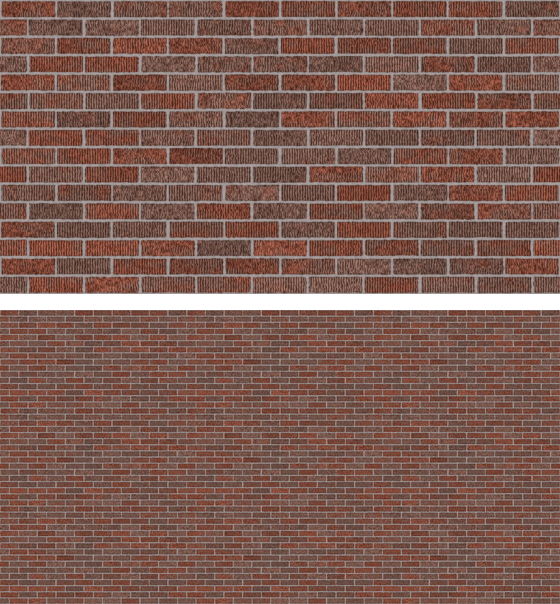
Top: one tile. Bottom: repeated 3 by 3.
This texture is drawn by a WebGL 2 fragment shader. Its source:

```glsl
#version 300 es
precision highp float;
// Running-bond wall of combed brown-red bricks, 10 across and 16 courses high.
// Each brick is a rounded box with vertical grooves that noise bends and breaks;
// hashes and noise wrap at the canvas edges, so the wall tiles.
uniform vec2 u_resolution;
out vec4 outColor;

const vec2 BRICKS = vec2(10.0, 16.0);
const vec2 PITCH = vec2(3.057, 1.0);   // brick spacing in course heights

float hash(vec2 p) {
  vec3 q = fract(p.xyx * 0.1031);
  q += dot(q, q.yzx + 33.33);
  return fract((q.x + q.y) * q.z);
}

// Value noise with a whole number of cells across the canvas
float noise(vec2 uv, vec2 cells, float seed) {
  vec2 p = uv * cells;
  vec2 i = floor(p);
  vec2 f = fract(p);
  f = f * f * (3.0 - 2.0 * f);
  vec2 a = mod(i, cells) + seed;
  vec2 b = mod(i + 1.0, cells) + seed;
  return mix(mix(hash(a), hash(vec2(b.x, a.y)), f.x),
             mix(hash(vec2(a.x, b.y)), hash(b), f.x), f.y);
}

float roundedBox(vec2 p, vec2 halfSize, float radius) {
  vec2 d = abs(p) - halfSize + radius;
  return length(max(d, 0.0)) + min(max(d.x, d.y), 0.0) - radius;
}

vec3 wall(vec2 uv) {
  // Brick layout: every other course shifts by half a brick
  vec2 grid = uv * BRICKS;
  float course = floor(grid.y);
  grid.x += 0.5 * (1.0 - mod(course, 2.0));
  vec2 id = mod(floor(grid), BRICKS);
  vec2 local = fract(grid);

  float grain = noise(uv, vec2(340.0, 178.0), 3.0);
  float crumbs = noise(uv, vec2(230.0, 130.0), 17.0);
  float blotch = noise(uv, vec2(44.0, 40.0), 41.0);

  // Brick outline with a little random offset and a rough edge
  vec2 offset = (vec2(hash(id + 5.0), hash(id + 23.0)) - 0.5) * vec2(0.06, 0.025);
  float edge = roundedBox((local - 0.5) * PITCH - offset, 0.5 * PITCH - 0.078, 0.05);
  edge += (crumbs - 0.5) * 0.045;

  // Combed grooves, broken into crumbs on the worn parts
  float worn = smoothstep(0.45, 0.95, 0.6 * hash(id + 61.0) + 0.6 * blotch);
  float bend = (crumbs - 0.5) * mix(0.3, 1.5, worn);
  float ridge = 0.5 + 0.5 * cos(6.28318 * (local.x * 22.0 + hash(id + 79.0) + bend));
  float relief = mix(ridge, crumbs, 0.15 + 0.35 * worn);
  relief = clamp(relief + (grain - 0.5) * 0.5, 0.0, 1.0);

  // Fired clay: grey-brown to orange-red, varied by brick and by patch
  float red = smoothstep(0.35, 0.95, 0.65 * hash(id + 97.0) + 0.5 * blotch);
  vec3 clay = mix(vec3(0.27, 0.17, 0.14), vec3(0.62, 0.45, 0.40), relief);
  clay *= mix(vec3(0.98, 1.02, 1.03), vec3(1.09, 0.86, 0.76), red);
  clay *= 0.92 + 0.16 * hash(id + 113.0);
  clay *= 1.0 - 0.15 * smoothstep(-0.09, 0.0, edge);

  // Mortar
  vec3 mortar = vec3(0.645, 0.605, 0.60) * (0.94 + 0.12 * grain);
  mortar *= 0.86 + 0.14 * smoothstep(0.0, 0.06, edge);

  return mix(clay, mortar, smoothstep(-0.035, 0.035, edge));
}

void main() {
  // Average four samples per pixel for smooth edges
  vec3 color = vec3(0.0);
  for (int i = 0; i < 4; i++) {
    vec2 jitter = vec2(i % 2, i / 2) * 0.5 - 0.25;
    color += wall((gl_FragCoord.xy + jitter) / u_resolution);
  }
  outColor = vec4(color / 4.0, 1.0);
}
```
